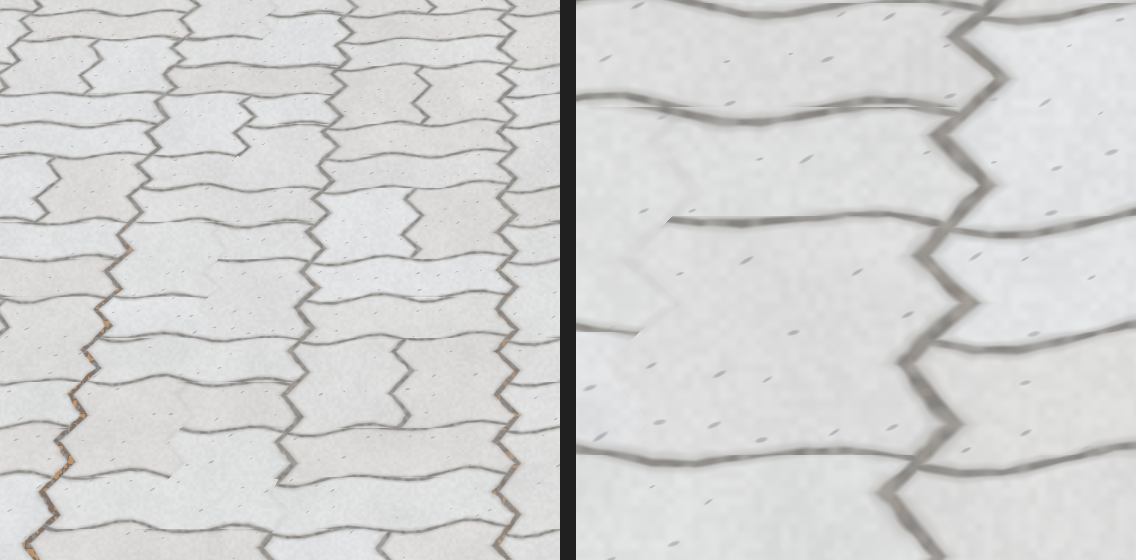
Left: the whole. Right: its middle third, enlarged.
Reproduce this texture procedurally as a WebGL 2 fragment shader.

```glsl
#version 300 es
precision highp float;

uniform vec2 u_resolution;
out vec4 outColor;

// Perspective of the ground plane
const float HORIZON = 1.954;       // distance of the horizon above the top edge
const float VANISH_X = 0.905;
const float COLUMN_SCALE = 0.1432;
const float ROW_SCALE = 87.15;
const float ROW_ORIGIN = 42.07;

// Paver layout: two upright halves, then two lying blocks, in every column
const float PAIR_START[4] = float[4](2.0, 3.0, 1.0, 0.0);
const float ROW_TILT[4] = float[4](-0.1, 0.0, 0.12, -0.22);
const float STAGGERED_COLUMN = -2.0;
const float FUSED_ROW = 11.0;      // row without a joint between two columns
const float ZIGZAG = 0.048;
const float WAVE = 0.085;

// Joint half widths, relative to the column width
const float COLUMN_JOINT = 0.0150;
const float ROW_JOINT = 0.0095;

const vec3 STONE = vec3(0.868, 0.866, 0.864);
const vec3 COOL_TINT = vec3(-0.012, 0.003, 0.014);
const vec3 BEVEL = vec3(0.76, 0.757, 0.75);
const vec3 JOINT = vec3(0.575, 0.565, 0.55);
const vec3 SOIL = vec3(0.47, 0.39, 0.34);
const vec3 LEAF = vec3(0.80, 0.58, 0.38);

float hash(vec2 p) {
    vec3 q = fract(vec3(p.xyx) * 0.1031);
    q += dot(q, q.yzx + 33.33);
    return fract((q.x + q.y) * q.z);
}

float noise(vec2 p) {
    vec2 i = floor(p), f = fract(p);
    f = f * f * (3.0 - 2.0 * f);
    return mix(mix(hash(i), hash(i + vec2(1, 0)), f.x),
               mix(hash(i + vec2(0, 1)), hash(i + vec2(1, 1)), f.x), f.y);
}

float fbm(vec2 p) {
    float sum = 0.0, gain = 0.5;
    for (int i = 0; i < 4; i++) {
        sum += gain * noise(p);
        p = p * 2.03 + 17.0;
        gain *= 0.5;
    }
    return sum / 0.9375;
}

// Toothed side of a block: short stroke right, long stroke left
float zigzag(float v) {
    float t = fract(v - 0.3);
    return t < 0.45 ? t / 0.225 - 1.0 : 1.0 - (t - 0.45) / 0.275;
}

// Gently bent long edge, two bends per column
float wave(float u) {
    float t = fract(2.0 * u - 0.2);
    return clamp(1.4 * (abs(2.0 * t - 1.0) * 2.0 - 1.0), -1.0, 1.0);
}

float band(float dist, float halfWidth, float blur) {
    return 1.0 - smoothstep(halfWidth - blur, halfWidth + blur, dist);
}

// Sparse elongated pits in the surface
float pores(vec2 p) {
    vec2 cell = floor(p);
    float seed = hash(cell + 5.0);
    vec2 center = 0.25 + 0.5 * vec2(hash(cell + 11.3), hash(cell + 47.9));
    vec2 d = fract(p) - center;
    d.y += d.x * (seed - 0.3);
    float size = mix(0.05, 0.13, hash(cell + 71.0));
    return step(0.45, seed) * (1.0 - smoothstep(0.4, 1.2, length(d * vec2(1.0, 2.2)) / size));
}

void main() {
    vec2 p = gl_FragCoord.xy / u_resolution;
    float pixel = 1.0 / min(u_resolution.x, u_resolution.y);

    // Ground coordinates: u counts columns, v counts rows downward
    float depth = 1.0 - p.y + HORIZON;
    float columnWidth = COLUMN_SCALE * depth;
    float rowHeight = depth * depth / ROW_SCALE;
    float u = (p.x - VANISH_X) / columnWidth;
    float v = ROW_ORIGIN - ROW_SCALE / depth;
    float rough = noise(p * 90.0) - 0.5;

    float su = u - ZIGZAG * zigzag(v + 0.12 * (noise(vec2(u * 2.0, v * 1.7)) - 0.5)) + 0.008 * rough;
    float column = floor(su), across = fract(su);
    int kind = int(column) & 3;
    float sv = v - WAVE * wave(u) - ROW_TILT[kind] * (across - 0.5)
             - 0.10 * (noise(vec2(u * 5.0, floor(v) * 3.0 + column)) - 0.5);
    float row = floor(sv), down = fract(sv);

    // Place in the four-row cycle; one column has its right halves a row lower
    bool staggered = column == STAGGERED_COLUMN;
    float upper = step(0.5, across);
    float leftPhase = mod(row - PAIR_START[kind], 4.0);
    float phase = staggered ? mod(leftPhase - upper, 4.0) : leftPhase;
    bool paired = phase < 2.0;

    // Distances to the joints
    float columnDist = min(across, 1.0 - across) * columnWidth * 0.75;
    float halfDist = abs(across - 0.5) * columnWidth * 0.75;
    float rowDist = (phase == 0.0 ? down : phase == 1.0 ? 1.0 - down : min(down, 1.0 - down)) * rowHeight;
    float boundary = floor(su + 0.5);
    bool fused = row == FUSED_ROW && (column == -2.0 || column == -1.0);
    float columnAmount = fused && boundary == -1.0 ? 0.06 : 1.0;
    float halfAmount = leftPhase < 2.0 ? (staggered && (v < 0.0 || v > 4.0) ? 0.08 : 1.0) : 0.0;

    // Stone: tint per block, mottling, grain and pits
    vec2 block = vec2(fused ? -1.0 : column, paired ? row - phase : row);
    float tone = hash(block * 3.7 + 60.0 + (paired ? upper * 19.0 : 0.0));
    vec3 color = STONE + (tone - 0.5) * 0.03 + COOL_TINT * (tone - 0.35);
    color += 0.055 * (fbm(p * 13.0) - 0.5) + 0.035 * (noise(p * 190.0) - 0.5);
    color -= vec3(0.15, 0.15, 0.14) * pores(vec2(u * 10.0, v * 2.1));

    // Joints: soft worn bevel around a darker gritty core
    float width = columnWidth * (1.0 + 0.5 * rough);
    float wide = COLUMN_JOINT * width, thin = ROW_JOINT * width;
    float bevel = max(max(columnAmount * band(columnDist, wide * 1.5, wide * 0.8),
                          halfAmount * band(halfDist, wide * 1.25, wide * 0.7)),
                      band(rowDist, thin * 1.5, thin * 0.8));
    float columnCore = columnAmount * band(columnDist, wide * 0.75, max(pixel, wide * 0.4));
    float core = max(max(columnCore, halfAmount * band(halfDist, wide * 0.62, max(pixel, wide * 0.35))),
                     band(rowDist, thin * 0.65, max(pixel, thin * 0.4)));
    float grit = noise(p * 150.0 + 31.0);
    color = mix(color, BEVEL, 0.8 * bevel);
    color = mix(color, JOINT + 0.16 * (grit - 0.5), 0.92 * core);

    // Soil and leaf crumbs gather in the nearer column joints
    float dirt = smoothstep(3.0, 9.0, v) * (boundary == -2.0 ? 0.75 : boundary == 0.0 ? 0.4 : 0.1);
    float crumb = noise(p * 120.0 + 83.0);
    vec3 debris = mix(SOIL, LEAF, smoothstep(0.7, 0.8, crumb));
    color = mix(color, debris, columnCore * dirt * smoothstep(0.4, 0.65, max(grit, crumb)));

    outColor = vec4(clamp(color, 0.0, 1.0), 1.0);
}
```
